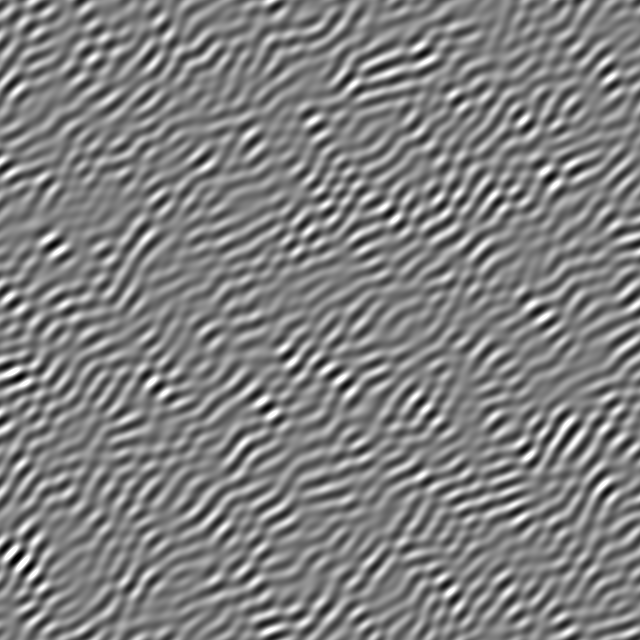
This texture is drawn by a Shadertoy shader. Its source:

```glsl
const float TAU = 6.2831853;
const float CELLS = 20.0;          // lattice cells across the canvas
const int GRAINS = 4;              // wave packets per cell
const float REACH = 2.0;           // packet radius in cells
const float RIDGES = 40.0;         // mean ridges across the canvas
const float RIDGE_SPREAD = 6.0;
const float RIDGE_ANGLE = 0.65;    // mean ridge direction in radians
const float ANGLE_SPREAD = 0.47;
const float MEAN_GRAY = 0.503;
const float CONTRAST = 0.157;
const float SKEW = 0.05;           // lifts highlights, softens shadows

// Integer hash giving three values in 0..1
vec3 hash3(uvec3 v) {
    v = v * 1664525u + 1013904223u;
    v.x += v.y * v.z; v.y += v.z * v.x; v.z += v.x * v.y;
    v ^= v >> 16u;
    v.x += v.y * v.z; v.y += v.z * v.x; v.z += v.x * v.y;
    return vec3(v >> 8u) / 16777216.0;
}

// Smooth bump that reaches zero at the given radius
float bump(vec2 offset, float radius) {
    float w = max(0.0, 1.0 - dot(offset, offset) / (radius * radius));
    return w * w * w;
}

// Wave whose gradient lies across ridges of the given angle
float wave(vec2 offset, float angle, float frequency, float phase) {
    vec2 gradient = vec2(-sin(angle), cos(angle)) * frequency;
    return cos(TAU * (dot(gradient, offset) + phase));
}

// Gradient noise with wave ramps, scaled to unit variance
float ridgeNoise(vec2 p, float angle, float angleSpread, float ridges, float ridgeSpread) {
    vec2 cell = floor(p);
    float sum = 0.0;
    for (int y = -2; y <= 2; y++)
    for (int x = -2; x <= 2; x++) {
        vec2 corner = cell + vec2(x, y);
        uvec2 id = uvec2(ivec2(corner) + 64);
        for (int i = 0; i < GRAINS; i++) {
            vec3 place = hash3(uvec3(id, 2 * i));
            vec3 shape = hash3(uvec3(id, 2 * i + 1));
            vec2 offset = p - corner - place.xy;
            float direction = angle + angleSpread * (2.0 * shape.x - 1.0);
            float frequency = (ridges + ridgeSpread * (2.0 * shape.y - 1.0)) / CELLS;
            sum += bump(offset, REACH) * wave(offset, direction, frequency, place.z);
        }
    }
    float variance = float(GRAINS) * TAU * REACH * REACH / 28.0;
    return sum * inversesqrt(variance);
}

// Height to gray level
float shade(float height, float mean, float contrast, float skew) {
    return mean + contrast * (height + skew * (height * height - 1.0));
}

void mainImage(out vec4 fragColor, in vec2 fragCoord) {
    vec2 uv = fragCoord / iResolution.y;
    float height = ridgeNoise(uv * CELLS, RIDGE_ANGLE, ANGLE_SPREAD, RIDGES, RIDGE_SPREAD);
    float gray = shade(height, MEAN_GRAY, CONTRAST, SKEW);
    fragColor = vec4(vec3(clamp(gray, 0.0, 1.0)), 1.0);
}
```
